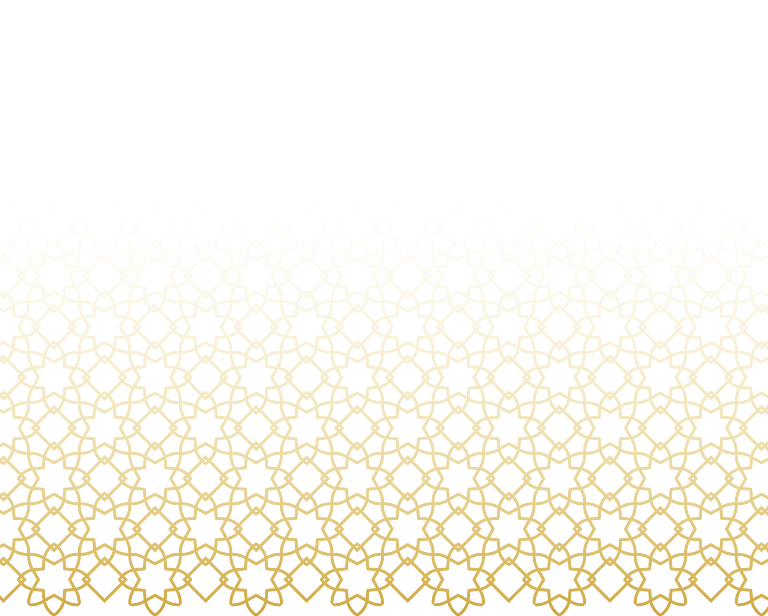
Reproduce this pattern procedurally as a WebGL 1 fragment shader.

```glsl
precision highp float;

uniform vec2 u_resolution;

// Layout, in canvas widths
const vec2 STAR_ANCHOR = vec2(0.4651, 0.3106);
const float CELL = 0.0658;
const float LOWEST_ROW = -4.0;

// Motif, in cells: a star at the origin, a diamond at (1, 0)
const vec2 AXIS_NOTCH = vec2(0.31, 0.0);
const vec2 DIAGONAL_NOTCH = vec2(0.212, 0.212);
const vec2 STAR_TIP = vec2(0.42, 0.195);
const vec2 PETAL_TIP = vec2(0.705, 0.0);
const vec2 CROSSING = vec2(0.5, 0.5);
const float DIAMOND_RADIUS = 0.42;
const float AXIS_BOW = 0.1;
const float DIAGONAL_BOW = 0.08;
const float HALF_LINE = 0.03;

// Colour and fade
const vec3 PAPER = vec3(1.0);
const vec3 PALE_GOLD = vec3(0.88, 0.76, 0.28);
const vec3 DEEP_GOLD = vec3(0.81, 0.655, 0.25);
const float FADE_TOP = 0.71;
const float FADE_POWER = 1.62;

// Distance to a segment bent sideways by a share of its length
float bowedSegment(vec2 p, vec2 a, vec2 b, float bow) {
  vec2 along = b - a;
  vec2 side = vec2(-along.y, along.x);
  float t = clamp(dot(p - a, along) / dot(along, along), 0.0, 1.0);
  return length(p - a - along * t - side * bow * 4.0 * t * (1.0 - t));
}

float starDistance(vec2 p) {
  // Inner star
  float d = bowedSegment(p, AXIS_NOTCH, STAR_TIP, 0.0);
  d = min(d, bowedSegment(p, DIAGONAL_NOTCH, STAR_TIP, 0.0));

  // Petals
  d = min(d, bowedSegment(p, STAR_TIP, PETAL_TIP, AXIS_BOW));
  return min(d, bowedSegment(p, STAR_TIP, CROSSING, -DIAGONAL_BOW));
}

float latticeDistance(vec2 p) {
  // Fold the plane into one triangle between star, diamond and crossing
  vec2 q = abs(mod(p + 1.0, 2.0) - 1.0);
  bool nextStar = q.x + q.y > 1.0;
  bool nextDiamond = q.x < q.y;
  if (nextStar) q = 1.0 - q.yx;
  if (q.x < q.y) q = q.yx;

  float star = starDistance(q);
  float diamond = abs(abs(1.0 - q.x) + q.y - DIAMOND_RADIUS) * 0.70711;

  // Leave out the motifs below the lowest row
  if (p.y < LOWEST_ROW) {
    if (nextStar) star = 1.0;
    if (nextDiamond) diamond = 1.0;
  }
  return min(star, diamond);
}

void main() {
  vec2 uv = gl_FragCoord.xy / u_resolution.x;
  float pixel = 1.0 / (CELL * u_resolution.x);

  float d = latticeDistance((uv - STAR_ANCHOR) / CELL) - HALF_LINE;
  float line = 1.0 - smoothstep(-0.5 * pixel, 0.5 * pixel, d);

  // Gold deepens toward the bottom edge
  float height = gl_FragCoord.y / u_resolution.y;
  float fade = pow(clamp(1.0 - height / FADE_TOP, 0.0, 1.0), FADE_POWER);
  vec3 gold = mix(PALE_GOLD, DEEP_GOLD, fade);

  gl_FragColor = vec4(mix(PAPER, gold, line * fade), 1.0);
}
```
